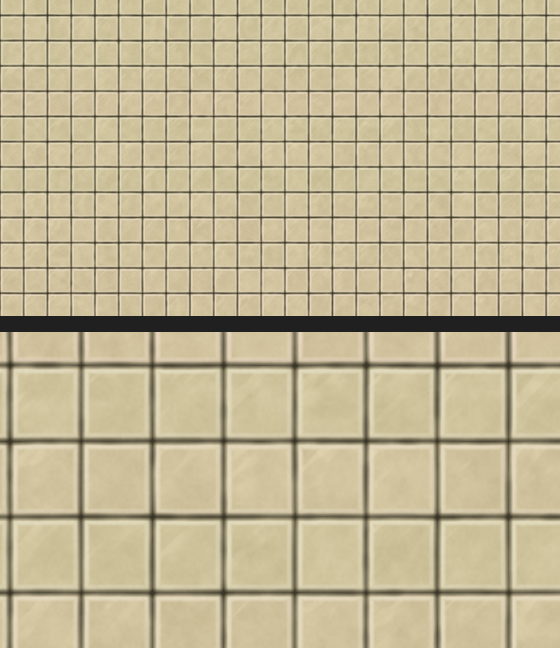
Top: the whole. Bottom: its middle third, enlarged.
Reproduce this texture procedurally as a Shadertoy shader.

```glsl
const vec2 REPEATS = vec2(23.58, 12.51);  // tiles across and down
const vec2 SHIFT = vec2(0.0, 0.897);      // height of the lowest joint, in tiles
const vec2 TILE_SIZE = vec2(0.944, 1.0);  // in tile heights
const vec3 CLAY = vec3(0.812, 0.760, 0.612);
const vec3 RIM = vec3(0.890, 0.845, 0.740);
const vec3 JOINT_DARK = vec3(0.23, 0.21, 0.155);
const vec3 JOINT_PALE = vec3(0.37, 0.35, 0.285);

float hash(vec2 p) {
    vec3 q = fract(p.xyx * vec3(0.1031, 0.1030, 0.0973));
    q += dot(q, q.yzx + 33.33);
    return fract((q.x + q.y) * q.z);
}

float valueNoise(vec2 p) {
    vec2 cell = floor(p);
    vec2 f = fract(p);
    f = f * f * (3.0 - 2.0 * f);
    float low = mix(hash(cell), hash(cell + vec2(1, 0)), f.x);
    float high = mix(hash(cell + vec2(0, 1)), hash(cell + vec2(1, 1)), f.x);
    return mix(low, high, f.y);
}

float fbm(vec2 p) {
    float sum = 0.0;
    float weight = 0.5;
    for (int i = 0; i < 4; i++) {
        sum += weight * valueNoise(p);
        p = p * 2.1 + 7.3;
        weight *= 0.5;
    }
    return sum;
}

float roundedBox(vec2 p, vec2 halfSize, float radius) {
    vec2 q = abs(p) - halfSize + radius;
    return length(max(q, 0.0)) + min(max(q.x, q.y), 0.0) - radius;
}

// Mottled clay with faint diagonal streaks towards the upper left
vec3 tileFace(vec2 p, vec2 id) {
    vec2 seed = id * 5.7;
    float mottle = fbm(p * 4.0 + seed) - 0.47;
    vec2 slanted = vec2(p.x + p.y, p.y - p.x);
    float streak = smoothstep(0.55, 0.85, valueNoise(slanted * vec2(2.0, 9.0) + seed));
    streak *= smoothstep(-0.2, 0.6, slanted.y);
    float tone = 0.07 * mottle + 0.035 * streak + 0.012 * (hash(id) - 0.5);
    return CLAY + tone * vec3(1.0, 1.0, 1.1);
}

// Pale bevel, brightest along the top and left
float bevelLight(vec2 p, float inside) {
    float band = smoothstep(0.025, 0.065, inside) * (1.0 - smoothstep(0.075, 0.13, inside));
    float facing = smoothstep(-0.5, 0.5, p.y - p.x);
    return band * mix(0.6, 1.0, facing);
}

// Rows lean slightly to pink or green, mostly on the bevel
vec3 rowTint(float row, float bevel) {
    float lean = (hash(vec2(row, 4.0)) - 0.5) * mix(0.35, 1.0, bevel);
    return 1.0 + lean * vec3(0.035, -0.015, 0.03);
}

// Dark across, paler and patchy upright, darkest where joints meet
vec3 jointColor(vec2 p, vec2 grid) {
    vec2 nearness = abs(p) / (0.5 * TILE_SIZE);
    float upright = smoothstep(-0.05, 0.05, nearness.x - nearness.y);
    float crossing = smoothstep(0.82, 0.95, min(nearness.x, nearness.y));
    float patchy = valueNoise(grid * 4.0 + 29.0);
    float pale = (0.35 * upright + 0.65 * patchy) * (1.0 - crossing);
    return mix(JOINT_DARK, JOINT_PALE, pale);
}

void mainImage(out vec4 fragColor, in vec2 fragCoord) {
    vec2 grid = fragCoord / iResolution.xy * REPEATS - SHIFT;
    float pixel = REPEATS.y / iResolution.y;

    // Nearly straight joints
    vec2 wobble = vec2(valueNoise(grid * 2.0), valueNoise(grid * 2.0 + 41.0)) - 0.5;
    grid += 0.007 * wobble;
    vec2 id = floor(grid);
    vec2 p = (fract(grid) - 0.5) * TILE_SIZE;

    // Thin core with a soft falloff onto the tile
    float inside = -roundedBox(p, 0.5 * TILE_SIZE, 0.07);
    float wear = 0.014 * (valueNoise(grid * 5.0 + 17.0) - 0.5);
    float softness = max(0.038, 0.6 * pixel);
    float ramp = clamp((inside + wear - 0.022) / (2.0 * softness) + 0.5, 0.0, 1.0);
    float body = mix(ramp, smoothstep(0.0, 1.0, ramp), 0.4);

    float bevel = bevelLight(p, inside);
    vec3 color = mix(tileFace(p, id), RIM, bevel);

    // Shade on the lower and right edges
    vec2 toEdge = vec2(0.5 * TILE_SIZE.x - p.x, p.y + 0.5 * TILE_SIZE.y);
    vec2 shade = 1.0 - smoothstep(0.0, 0.10, toEdge);
    color *= 1.0 - max(0.10 * shade.x, 0.20 * shade.y);

    color = mix(jointColor(p, grid), color * rowTint(id.y, bevel), body);
    color += 0.015 * (valueNoise(grid * 22.0) - 0.5);
    fragColor = vec4(clamp(color, 0.0, 1.0), 1.0);
}
```
